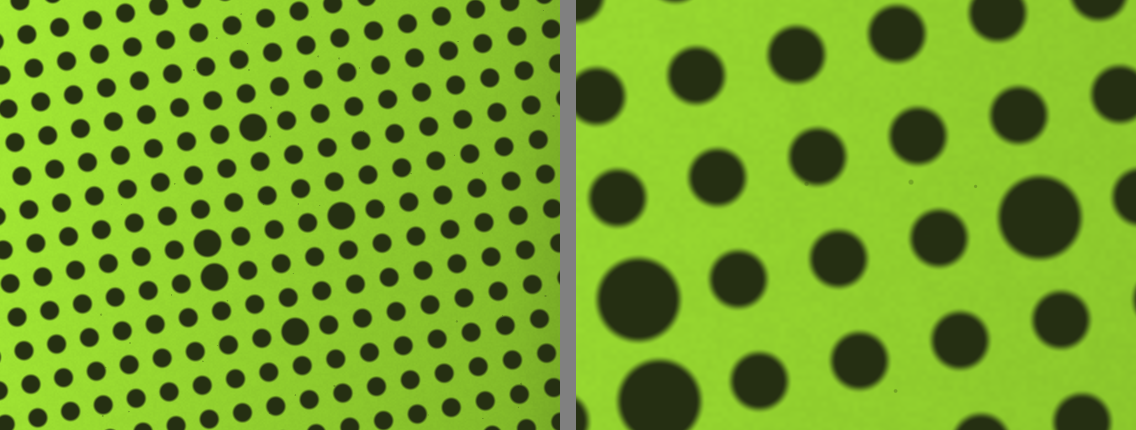
Left: the whole. Right: its middle third, enlarged.
This pattern is drawn by a WebGL 1 fragment shader. Its source:

```glsl
precision highp float;

uniform vec2 u_resolution;

// Lattice geometry, in units of the canvas width
const vec2 ORIGIN = vec2(-0.0104, -0.0260);
const vec2 ROW_STEP = vec2(0.05973, 0.01221);
const vec2 COLUMN_STEP = vec2(-0.01253, 0.06073);
const float PERSPECTIVE = 0.00168;
const float SMALL_RADIUS = 0.0168;
const float LARGE_RADIUS = 0.0245;
const float EDGE_BLUR = 0.0031;

const vec3 LIT_GREEN = vec3(0.70, 1.0, 0.22);
const vec3 DOT_COLOR = vec3(0.145, 0.185, 0.07);

float hash(vec2 p) {
  return fract(sin(dot(p, vec2(127.1, 311.7))) * 43758.5453);
}

float valueNoise(vec2 p) {
  vec2 cell = floor(p);
  vec2 f = fract(p);
  f = f * f * (3.0 - 2.0 * f);
  float bottom = mix(hash(cell), hash(cell + vec2(1.0, 0.0)), f.x);
  float top = mix(hash(cell + vec2(0.0, 1.0)), hash(cell + 1.0), f.x);
  return mix(bottom, top, f.y);
}

// Lattice coordinates to canvas, with a slight sideways tilt
vec2 latticeToCanvas(vec2 cell) {
  vec2 flat_ = cell.x * ROW_STEP + cell.y * COLUMN_STEP;
  return ORIGIN + flat_ / (1.0 - PERSPECTIVE * cell.x);
}

vec2 canvasToLattice(vec2 p) {
  vec2 q = p - ORIGIN;
  float area = ROW_STEP.x * COLUMN_STEP.y - ROW_STEP.y * COLUMN_STEP.x;
  vec2 st = vec2(q.x * COLUMN_STEP.y - q.y * COLUMN_STEP.x,
                 q.y * ROW_STEP.x - q.x * ROW_STEP.y) / area;
  return st / (1.0 + PERSPECTIVE * st.x);
}

float sameCell(vec2 a, vec2 b) {
  return step(distance(a, b), 0.5);
}

// Five enlarged marker dots around the centre
float isLarge(vec2 cell) {
  float axes = sameCell(abs(cell), vec2(0.0, 3.0))
             + sameCell(abs(cell), vec2(2.0, 0.0));
  return min(axes + sameCell(cell, vec2(-2.0, -1.0)), 1.0);
}

float dotCoverage(vec2 p, float blur) {
  vec2 cell = floor(canvasToLattice(p) + 0.5);
  float radius = mix(SMALL_RADIUS, LARGE_RADIUS, isLarge(cell));
  float d = distance(p, latticeToCanvas(cell)) - radius;
  return 1.0 - smoothstep(-blur, blur, d);
}

// Uneven backlight, brightest at the left and falling off at the right edge
float backlight(vec2 p) {
  float falloff = smoothstep(0.38, 0.52, p.x);
  return 0.815 - 0.165 * p.x + 0.04 * p.y - 0.05 * falloff;
}

// Sparse, faint dust
float dust(vec2 p, float scale) {
  vec2 cell = floor(p * scale);
  vec2 center = 0.2 + 0.6 * vec2(hash(cell + 3.1), hash(cell + 8.7));
  float size = mix(0.03, 0.07, hash(cell + 5.3));
  float speck = 1.0 - smoothstep(0.4 * size, size, distance(fract(p * scale), center));
  return speck * step(0.88, hash(cell + 1.9));
}

float grain(vec2 p) {
  return 0.022 * (valueNoise(p * 320.0) - 0.5)
       + 0.012 * (valueNoise(p * 90.0 + 17.0) - 0.5);
}

void main() {
  vec2 p = (gl_FragCoord.xy - 0.5 * u_resolution) / u_resolution.x;
  float blur = max(EDGE_BLUR, 0.75 / u_resolution.x);

  float light = backlight(p) + grain(p);
  vec3 film = LIT_GREEN * light * (1.0 - 0.2 * dust(p, 24.0));
  vec3 ink = DOT_COLOR * (1.0 + 0.5 * grain(p + 4.0));

  gl_FragColor = vec4(mix(film, ink, dotCoverage(p, blur)), 1.0);
}
```
